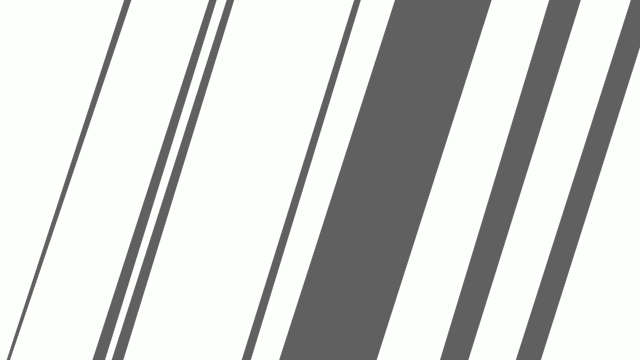
A WebGL 2 fragment shader for this pattern:

```glsl
#version 300 es
precision highp float;

uniform vec2 u_resolution;
out vec4 fragColor;

const vec3 PAPER = vec3(0.992, 1.0, 0.988);
const vec3 INK = vec3(0.378);
const int STRIPE_COUNT = 7;

// Each stripe: left and right edge at the bottom, then at the top,
// as fractions of the canvas width
const vec4 STRIPES[STRIPE_COUNT] = vec4[STRIPE_COUNT](
    vec4(0.0104, 0.0156, 0.1940, 0.2053),
    vec4(0.1445, 0.1641, 0.3268, 0.3385),
    vec4(0.1745, 0.1927, 0.3542, 0.3659),
    vec4(0.3776, 0.3919, 0.5534, 0.5638),
    vec4(0.4362, 0.5885, 0.6172, 0.7682),
    vec4(0.6875, 0.7318, 0.8581, 0.9076),
    vec4(0.8060, 0.8451, 0.9857, 1.0234)
);

// Smoothed step: 0 left of the edge, 1 right of it
float edgeCoverage(float x, float edge, float blur) {
    return clamp((x - edge) / blur + 0.5, 0.0, 1.0);
}

// Slanted band whose two edges run straight from bottom to top
float stripeCoverage(vec2 uv, vec4 stripe, float blur) {
    vec2 edges = mix(stripe.xy, stripe.zw, uv.y);
    return edgeCoverage(uv.x, edges.x, blur) - edgeCoverage(uv.x, edges.y, blur);
}

void main() {
    vec2 uv = gl_FragCoord.xy / u_resolution;
    float blur = 1.2 / u_resolution.x;

    // Combine all bands into one ink mask
    float ink = 0.0;
    for (int i = 0; i < STRIPE_COUNT; i++) {
        ink = max(ink, stripeCoverage(uv, STRIPES[i], blur));
    }

    fragColor = vec4(mix(PAPER, INK, ink), 1.0);
}
```
